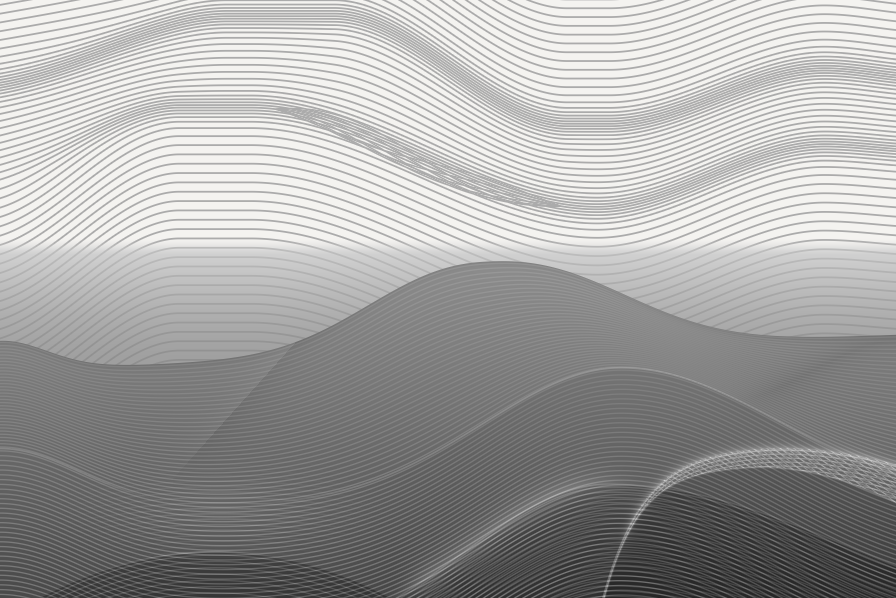
This background is drawn by a Shadertoy shader. Its source:

```glsl
float rise(float a, float b, float x) { return smoothstep(a, b, x); }

// Rounded hump with separate left and right widths
float hump(float x, float center, float left, float right, float power) {
    float d = x - center;
    return exp(-pow(abs(d) / (d < 0.0 ? left : right), power));
}

float upperCrest(float x) {
    return 0.855 + 0.12 * rise(-0.05, 0.38, x) - 0.18 * rise(0.56, 0.95, x)
         + 0.093 * rise(1.02, 1.38, x) - 0.015 * rise(1.38, 1.55, x);
}

float lowerCrest(float x) {
    return 0.69 + 0.13 * rise(-0.06, 0.3, x) - 0.17 * rise(0.42, 1.0, x)
         + 0.105 * rise(1.0, 1.38, x) - 0.01 * rise(1.38, 1.55, x);
}

// Gradient length per pixel, and distance to a zero level in canvas units
float slope(float f) { return max(length(vec2(dFdx(f), dFdy(f))), 1e-6); }
float distanceTo(float f) { return f / slope(f) / iResolution.y; }

// Repeated contour lines that settle to their mean when crowded
float contours(float phase, float halfWidth) {
    float w = slope(phase), r = halfWidth * iResolution.y;
    float line = clamp(r + 0.5 - abs(fract(phase) - 0.5) / w, 0.0, 1.0) * min(1.0, 2.0 * r + 0.15);
    return mix(line, min(1.0, 2.0 * r * w), smoothstep(0.35, 0.8, w));
}

float stroke(float f, float halfWidth) {
    return clamp((halfWidth - abs(distanceTo(f))) * iResolution.y + 0.5, 0.0, 1.0);
}

float below(float f) { return clamp(0.5 - distanceTo(f) * iResolution.y, 0.0, 1.0); }

void mainImage(out vec4 fragColor, in vec2 fragCoord) {
    vec2 p = fragCoord / iResolution.y;
    p.x *= 1.5 * iResolution.y / iResolution.x;
    float x = p.x, y = p.y;

    // Paper fading into mist
    float mist = 0.62 + 0.22 * pow(clamp((y - 0.38) / 0.21, 0.0, 1.0), 1.5);
    float paper = rise(0.573, 0.603, y);
    vec3 color = mix(vec3(mist), vec3(0.957, 0.952, 0.942), paper);

    // Sheets of open lines gathered along two crests
    float a = upperCrest(x), b = lowerCrest(x);
    float phase = 13.0 * clamp((y - b) / (a - b), 0.0, 1.0)
        + 68.0 * max(y - a, 0.0) - 64.0 * max(b - y, 0.0)
        + 3.5 * tanh((y - a) / 0.022)
        + 3.0 * rise(0.0, 0.3, x) * tanh((y - b) / 0.02);
    float ink = contours(phase, 0.0015);

    // Braid of strands twisting around the lower crest
    float s = clamp((x - 0.46) / 0.48, 0.0, 1.0);
    for (int i = 0; i < 7; i++) {
        float swing = 0.029 * sin(3.14159 * s) * cos(float(i) * 0.48 + s * 3.2);
        float strand = stroke(y - b - swing, 0.0013);
        ink = max(ink, strand * step(0.46, x) * step(x, 0.94));
    }
    color = mix(color, vec3(mix(mist * 0.85, 0.655, paper)), ink * mix(0.65, 0.95, paper));

    // Large hill and the inner swell below it
    float hill = 0.38 + 0.04 * x + 0.15 * hump(x, 0.82, 0.26, 0.29, 2.3)
               + 0.05 * hump(x, 0.0, 0.11, 0.11, 2.0);
    float swell = 0.15 + 0.235 * hump(x, 1.04, 0.325, 0.38, 2.0)
                + 0.1 * hump(x, 0.0, 0.19, 0.19, 2.0);
    float depth = 34.0 * (hill - y) / (hill - swell);
    depth = mix(depth, 34.0 + 125.0 * (swell - y), step(y, swell));
    float tone = 0.345 + 0.4 * y;
    float weave = contours(depth, 0.0011);
    float grain = mix(0.05, 0.17, rise(0.4, 0.0, y));
    tone += grain * (weave - 0.35);
    tone -= 0.05 * exp(-abs(y - hill) / 0.005);

    // Diagonal crease at the left foot and fold at the right
    float crease = x - 0.29 - 0.9 * pow(max(y - 0.2, 0.0), 1.0);
    tone += 0.025 * exp(-abs(crease) / 0.04) * sign(-crease) * rise(0.17, 0.3, y);
    float fold = y - 0.33 - 0.1 * rise(1.22, 1.5, x);
    tone -= 0.035 * exp(-abs(fold) / 0.025) * rise(1.2, 1.32, x);

    // Pale rim of the swell
    float rim = rise(0.4, 0.6, x) + rise(0.27, 0.15, x);
    tone += 0.11 * rim * stroke(y - swell, 0.0014) * rise(1.42, 1.34, x);
    tone -= 0.025 * below(y - swell) * rise(0.5, 0.8, x);

    // Fan of crossing lines above the low mound
    vec2 fan = (p - vec2(0.37, 0.14)) / vec2(0.17, 0.06);
    float rays = contours(110.0 * (y + 0.35 * (x - 0.37) * (x - 0.37)), 0.0012);
    tone += exp(-dot(fan, fan)) * (0.03 + 0.08 * rays);

    // Low mound at the left
    float mound = y - 0.077 + 0.9 * (x - 0.36) * (x - 0.36);
    tone += 0.17 * stroke(mound, 0.0014) * hump(x, 0.34, 0.13, 0.1, 2.0);
    tone += below(mound) * (0.11 * contours(mound * 95.0, 0.0011) - 0.075);

    // Front hill with a bright left flank
    float front = y + 0.1 - 0.29 * hump(x, 1.02, 0.345, 0.6, 2.0);
    float flank = rise(1.12, 0.92, x);
    tone += below(front) * (0.11 * contours(front * 115.0, 0.0011) - 0.075);
    tone += 0.16 * flank * exp(-abs(distanceTo(front)) / 0.018) * rise(0.64, 0.72, x);
    tone += 0.08 * stroke(front, 0.0014);

    // Woven veil arching at the right
    float veilTop = y - 0.255 + 0.14 * exp((1.05 - x) / 0.07) + 0.6 * pow(max(x - 1.27, 0.0), 2.0);
    float veilBase = y - 0.222 + 0.1 * exp((1.06 - x) / 0.06) + pow(max(x - 1.25, 0.0), 2.0);
    float veil = below(veilTop) * (1.0 - below(veilBase));
    float mesh = max(contours(veilTop * 150.0, 0.001), contours((x * 0.8 + y) * 110.0, 0.0009));
    tone += veil * (0.03 + 0.17 * mesh);
    tone += 0.16 * exp(-abs(distanceTo(veilTop)) / 0.006) * rise(1.03, 1.06, x);
    tone += 0.1 * stroke(veilBase, 0.0015) - 0.035 * below(veilBase);

    color = mix(color, vec3(tone), below(y - hill));
    fragColor = vec4(clamp(color, 0.0, 1.0), 1.0);
}
```
